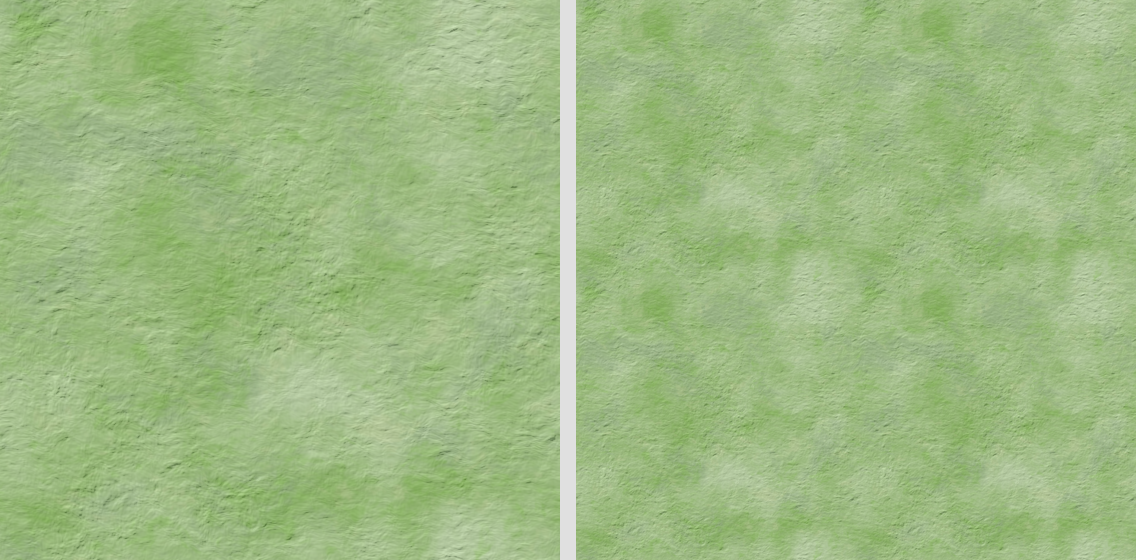
Left, the tile; right, the same tile 2 across and 2 down.
Reproduce this texture procedurally as a three.js fragment shader.

```glsl
// Pale green mossy plaster: cloudy pigment under a rippled, softly lit relief.
varying vec2 vUv;

#define LEAF vec3(0.550, 0.692, 0.415)
#define PALE vec3(0.680, 0.770, 0.595)
#define GREY vec3(0.580, 0.672, 0.525)
#define VIVID vec3(0.490, 0.695, 0.300)
#define CREAM vec3(0.720, 0.770, 0.580)
#define RIPPLE_CELLS vec2(36.0, 66.0)
#define LUMP_CELLS vec2(44.0, 50.0)
#define LIGHT_STEP vec2(-0.0010, 0.0018)
#define RELIEF_GAIN 0.30
#define CRACK_DEPTH 0.10

// Sine-free hash giving a gradient in -1..1
vec2 hashGradient(vec2 cell) {
  vec3 p = fract(cell.xyx * vec3(0.1031, 0.1030, 0.0973));
  p += dot(p, p.yzx + 33.33);
  return fract((p.xx + p.yz) * p.zy) * 2.0 - 1.0;
}

float cornerValue(vec2 cell, vec2 f, vec2 corner, vec2 period, float seed) {
  return dot(hashGradient(mod(cell + corner, period) + seed * 17.0), f - corner);
}

// Gradient noise that wraps after a whole number of cells
float wrapNoise(vec2 p, vec2 period, float seed) {
  vec2 cell = floor(p);
  vec2 f = p - cell;
  vec2 w = f * f * f * (f * (f * 6.0 - 15.0) + 10.0);
  float a = cornerValue(cell, f, vec2(0.0, 0.0), period, seed);
  float b = cornerValue(cell, f, vec2(1.0, 0.0), period, seed);
  float c = cornerValue(cell, f, vec2(0.0, 1.0), period, seed);
  float d = cornerValue(cell, f, vec2(1.0, 1.0), period, seed);
  return mix(mix(a, b, w.x), mix(c, d, w.x), w.y);
}

float fbm(vec2 uv, vec2 cells, int octaves, float gain, float seed) {
  float sum = 0.0;
  float amplitude = 1.0;
  for (int i = 0; i < 6; i++) {
    if (i >= octaves) break;
    float layer = float(i);
    sum += amplitude * wrapNoise(uv * cells + 0.37 * layer, cells, seed + layer);
    cells *= 2.0;
    amplitude *= gain;
  }
  return sum;
}

vec2 warp(vec2 uv, float cells, float seed) {
  vec2 period = vec2(cells);
  return vec2(fbm(uv, period, 2, 0.5, seed), fbm(uv, period, 2, 0.5, seed + 5.0));
}

// Surface height: short horizontal ripples blended with rounder lumps
float surfaceHeight(vec2 uv, float lumpiness) {
  vec2 p = uv + 0.011 * warp(uv, 19.0, 21.0);
  float ripples = fbm(p, RIPPLE_CELLS, 3, 0.5, 31.0);
  float lumps = fbm(p, LUMP_CELLS, 3, 0.55, 41.0);
  return mix(ripples, 1.2 * lumps, lumpiness);
}

// Cloudy pigment, from broad drifts down to small mottles
vec3 pigment(vec2 uv) {
  vec2 p = uv + 0.05 * warp(uv, 5.0, 51.0) + 0.008 * warp(uv, 31.0, 57.0);
  float drift = fbm(vec2(p.x, p.y - p.x), vec2(2.0, 4.0), 2, 0.5, 61.0);
  float cloud = fbm(p, vec2(4.0, 5.0), 6, 0.68, 71.0);
  float greyness = fbm(p, vec2(4.0, 6.0), 6, 0.68, 81.0);
  float fleck = fbm(p, vec2(11.0, 14.0), 4, 0.75, 91.0);
  vec3 color = mix(LEAF, PALE, clamp(0.53 + 0.45 * drift + 0.85 * cloud, -0.1, 1.15));
  color = mix(color, GREY, 0.6 * smoothstep(0.0, 0.55, greyness));
  color = mix(color, VIVID, 0.32 * smoothstep(0.15, 0.75, fleck - 0.5 * cloud));
  return mix(color, CREAM, 0.4 * smoothstep(0.2, 0.75, -fleck - 0.3 * greyness));
}

void main() {
  vec2 uv = vUv;

  // Slow masks for the kind and strength of the relief
  float lumpiness = 0.25 + 0.5 * smoothstep(-0.2, 0.3, fbm(uv, vec2(3.0, 4.0), 3, 0.5, 101.0));
  float roughness = 0.75 + 0.5 * smoothstep(-0.35, 0.35, fbm(uv, vec2(5.0), 4, 0.7, 111.0));

  // Light from the upper left; steep shaded slopes read as short cracks
  float slope = surfaceHeight(uv, lumpiness) - surfaceHeight(uv + LIGHT_STEP, lumpiness);
  float lit = clamp(slope * roughness, -0.4, 0.35);
  float crack = smoothstep(0.13, 0.36, -lit);

  vec3 color = pigment(uv) + RELIEF_GAIN * lit;
  color -= CRACK_DEPTH * crack * vec3(1.0, 1.0, 0.85);
  gl_FragColor = vec4(clamp(color, 0.0, 1.0), 1.0);
}
```
